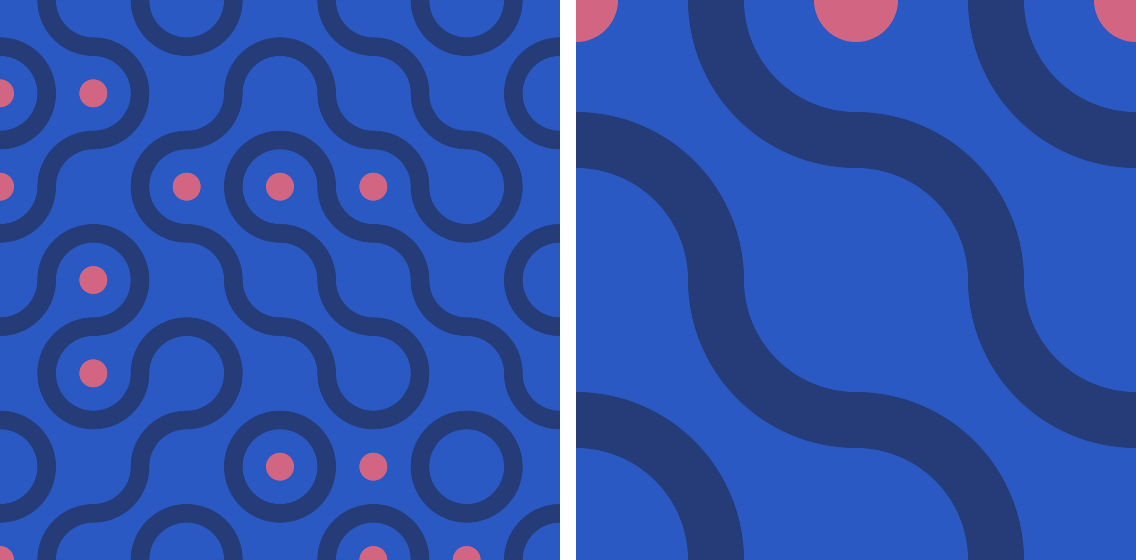
Left: the whole. Right: its middle third, enlarged.
Write a WebGL 2 fragment shader that draws this pattern.

```glsl
#version 300 es
precision highp float;
// Truchet tiling: six by six quarter-arc tiles forming winding bands, with dots on some corners.

uniform vec2 u_resolution;
out vec4 fragColor;

// Integer hash of a lattice point, from 0 to 1
float hash(vec2 lattice, uint seed) {
    uvec2 q = uvec2(ivec2(lattice)) * uvec2(1597u, 3812u) + seed;
    uint h = (q.x ^ (q.y << 8)) * 747796u + 28913u;
    h = (h ^ (h >> 15)) * 73244u + q.y * 9176u;
    h = (h ^ (h >> 13)) * 668265u;
    return float((h ^ (h >> 16)) & 65535u) / 65536.0;
}

// Antialiased coverage of a signed distance
float fill(float dist, float pixel) {
    return 1.0 - smoothstep(-0.5 * pixel, 0.5 * pixel, dist);
}

void main() {
    float pixel = 6.0 / min(u_resolution.x, u_resolution.y);
    vec2 p = gl_FragCoord.xy * pixel;

    // Two quarter arcs per tile, mirrored at random
    vec2 local = fract(p) - 0.5;
    if (hash(floor(p), 17u) < 0.5) local.x = -local.x;
    float corner = min(length(local - 0.5), length(local + 0.5));
    float band = abs(corner - 0.5) - 0.1;

    // Dots on about a quarter of the tile corners
    vec2 vertex = floor(p + 0.5);
    float dot_ = length(p - vertex) - 0.15;
    float hasDot = step(hash(vertex, 71u), 0.27);

    vec3 color = vec3(0.165, 0.35, 0.765);
    color = mix(color, vec3(0.145, 0.235, 0.47), fill(band, pixel));
    color = mix(color, vec3(0.825, 0.40, 0.51), fill(dot_, pixel) * hasDot);
    fragColor = vec4(color, 1.0);
}
```
